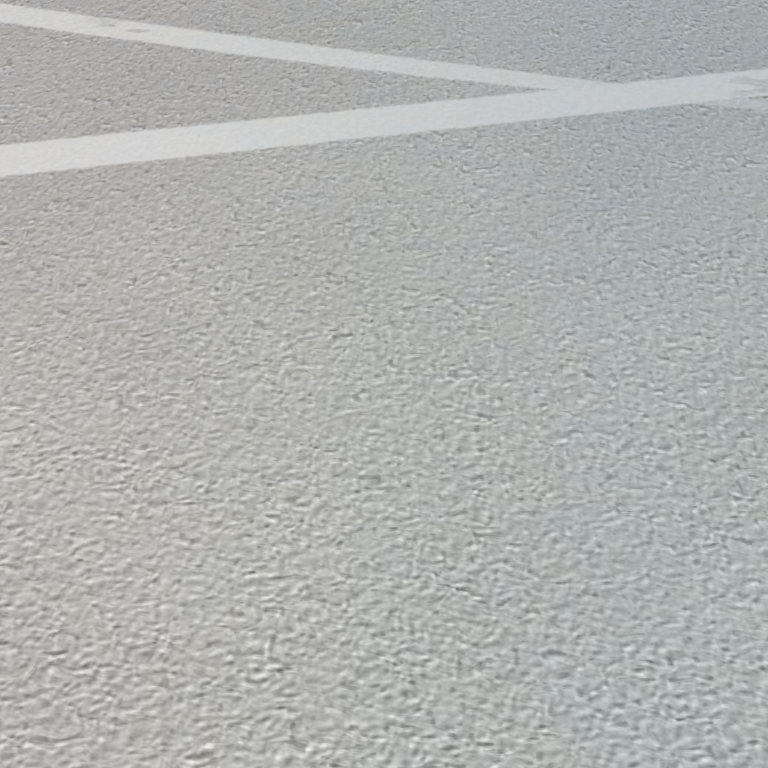
Give the GLSL for this texture, as a WebGL 2 fragment shader.

```glsl
#version 300 es
precision highp float;
// Grainy grey asphalt in perspective with two pale painted lines that merge at the upper right.
uniform vec2 u_resolution;
out vec4 fragColor;

float hash(vec2 p) {
  uvec2 q = uvec2(ivec2(p) + 4096) * uvec2(1597334677u, 3812015801u);
  uint n = (q.x ^ q.y) * 1597334677u;
  n = (n ^ (n >> 15u)) * 2246822519u;
  return float((n ^ (n >> 13u)) >> 8u) / 16777216.0;
}

float noise(vec2 p) {
  vec2 i = floor(p), f = fract(p);
  f = f * f * (3.0 - 2.0 * f);
  return mix(mix(hash(i), hash(i + vec2(1, 0)), f.x),
             mix(hash(i + vec2(0, 1)), hash(i + vec2(1, 1)), f.x), f.y);
}

// Stone height field: two octaves, rotated so the pits lean to the right
float stones(vec2 p) {
  p = mat2(0.93, -0.37, 0.37, 0.93) * p;
  return 0.7 * noise(p) + 0.3 * noise(p * 1.7 + 17.3);
}

// Soft band between two heights, measured down from the top edge
float band(float depth, float upper, float lower) {
  float soft = 0.0022;
  return smoothstep(-soft, soft, depth - upper) * smoothstep(-soft, soft, lower - depth);
}

void main() {
  vec2 uv = gl_FragCoord.xy / u_resolution;
  float x = uv.x, depth = 1.0 - uv.y;

  // Base tone: warm on the left, cool on the right, darker far away
  vec3 nearTone = mix(vec3(0.712, 0.708, 0.690), vec3(0.672, 0.696, 0.690), smoothstep(0.1, 1.0, x));
  vec3 farTone = mix(vec3(0.676, 0.670, 0.664), vec3(0.634, 0.660, 0.664), smoothstep(0.1, 1.0, x));
  vec3 color = mix(farTone, nearTone, smoothstep(0.0, 0.5, depth));
  color += vec3(0.0, 0.004, 0.010) * exp(-pow((x - 0.8) / 0.13, 2.0));
  color += 0.022 * (noise(uv * vec2(5.0, 9.0) + 4.0) - 0.5);

  // Painted lines, the falling one fading where they meet
  float d = depth + 0.0012 * (noise(uv * 90.0) - 0.5);
  float falling = band(d, 0.004 + 0.140 * x - 0.012 * x * x, 0.0286 + 0.145 * x - 0.030 * x * x);
  float rising = band(d, 0.189 - 0.100 * x, 0.230 - 0.106 * x);
  falling *= 0.92 - 0.35 * smoothstep(0.72, 0.95, x);
  float scuffArea = smoothstep(0.1, 0.14, x) * (1.0 - smoothstep(0.19, 0.23, x)) * step(depth, 0.1);
  scuffArea += smoothstep(0.92, 0.98, x);
  float scuff = scuffArea * smoothstep(0.55, 0.8, noise(uv * vec2(28.0, 150.0)));
  float paint = max(falling, rising) * (1.0 - 0.45 * scuff);
  vec3 paintTone = mix(vec3(0.830, 0.828, 0.822), vec3(0.755, 0.778, 0.784), smoothstep(0.05, 0.95, x));
  color = mix(color, paintTone, paint);

  // Embossed grain, growing toward the viewer
  float range = 1.7 - uv.y;
  vec2 g = vec2((x - 0.5) * 170.0 / range, -260.0 * log(range)) + 300.0;
  g += 1.2 * (vec2(noise(g * 0.3), noise(g * 0.3 + 50.0)) - 0.5);
  float relief = stones(g) - stones(g + vec2(-0.45, 0.8));
  float patches = 0.75 + 0.5 * noise(g * 0.12 + 9.0);
  float strength = mix(0.10, 0.27, smoothstep(0.05, 1.0, depth));
  strength *= patches * (1.0 - 0.8 * paint) * mix(1.0, 0.82, smoothstep(0.4, 0.8, x));
  color += relief * strength;

  // Scattered short pits, each with a lit lip just below it
  vec2 pitGrid = g * vec2(0.75, 1.0) + 80.0;
  float pit = smoothstep(0.70, 0.95, noise(pitGrid));
  float lip = smoothstep(0.70, 0.95, noise(pitGrid + vec2(0.3, 1.0)));
  float pitDepth = mix(0.07, 0.11, depth) * patches * (1.0 - 0.9 * paint);
  color += pitDepth * (0.7 * lip - pit);

  // Faint colour mottling and fine grit
  float tint = noise(g * 0.22 + 140.0) - 0.5;
  color += tint * vec3(0.008, 0.004, -0.014);
  color += 0.045 * (noise(uv * vec2(260.0, 330.0)) - 0.5) * (1.0 - 0.6 * paint);

  fragColor = vec4(clamp(color, 0.0, 1.0), 1.0);
}
```
